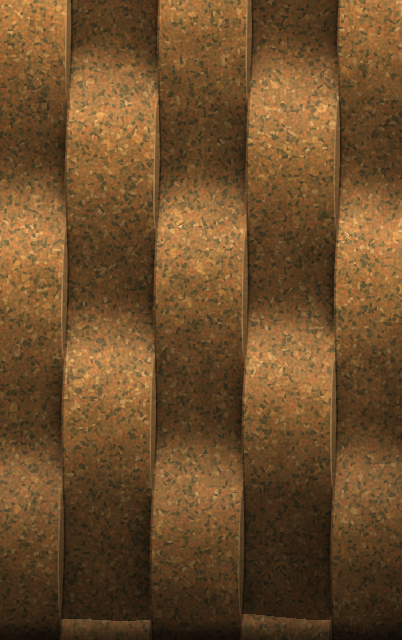
Reproduce this texture procedurally as a WebGL 1 fragment shader.

```glsl
precision highp float;
// Wavy columns of speckled brown granite, neighbours half a wave out of step.

uniform vec2 u_resolution;

const float TAU = 6.2831853;
const float COLUMN_WIDTH = 0.141;

vec2 hash2(vec2 p) {
  vec3 q = fract(p.xyx * vec3(0.1031, 0.1030, 0.0973));
  q += dot(q, q.yzx + 33.33);
  return fract((q.xx + q.yz) * q.zy);
}

float gradientDot(vec2 cell, vec2 offset) {
  float angle = TAU * hash2(cell).x;
  return dot(vec2(cos(angle), sin(angle)), offset);
}

float gradientNoise(vec2 p) {
  vec2 i = floor(p), f = fract(p);
  vec2 u = f * f * f * (f * (f * 6.0 - 15.0) + 10.0);
  vec2 e = vec2(1.0, 0.0);
  return mix(mix(gradientDot(i, f), gradientDot(i + e, f - e), u.x),
             mix(gradientDot(i + e.yx, f - e.yx), gradientDot(i + 1.0, f - 1.0), u.x), u.y);
}

// Nearest grain: distance to its centre and two random values.
vec3 nearestGrain(vec2 p) {
  vec2 home = floor(p);
  vec3 best = vec3(9.0, 0.0, 0.0);
  for (int j = -1; j <= 1; j++) {
    for (int i = -1; i <= 1; i++) {
      vec2 cell = home + vec2(float(i), float(j));
      float d = length(cell + 0.15 + 0.7 * hash2(cell) - p);
      if (d < best.x) best = vec3(d, hash2(cell + 71.0));
    }
  }
  return best;
}

vec3 granite(vec2 p) {
  vec2 warp = vec2(gradientNoise(p * 90.0), gradientNoise(p * 90.0 + 40.0));
  vec3 grain = nearestGrain(p * 165.0 + warp + 200.0);
  vec3 chip = nearestGrain(p * 62.0 + warp * 0.5 + 500.0);
  vec3 stone = vec3(0.75, 0.535, 0.285);
  vec3 tint = mix(stone, vec3(0.86, 0.53, 0.28), smoothstep(0.45, 0.8, grain.y));
  tint = mix(tint, vec3(0.5, 0.42, 0.25), 1.0 - smoothstep(0.1, 0.34, grain.y));
  tint = mix(tint, vec3(0.93, 0.7, 0.4), smoothstep(0.88, 0.96, grain.y));
  stone = mix(stone, tint, 1.0 - smoothstep(0.3, 0.75, grain.x));
  // sparse larger amber chips
  float size = 0.16 + 0.24 * chip.z;
  float amber = step(0.76, chip.y) * (1.0 - smoothstep(size - 0.12, size + 0.06, chip.x));
  stone = mix(stone, vec3(1.0, 0.7, 0.34), amber * 0.6);
  return stone * (1.0 + 0.22 * gradientNoise(p * 210.0) + 0.16 * gradientNoise(p * 24.0));
}

// Wave phase of a column; whole numbers fall on its crests.
float wavePhase(float column, float depth) {
  return (depth - 0.358) / 0.405 + 0.5 * mod(column, 2.0);
}

// x: diffuse light, y: pale sheen around the crest
vec2 columnLight(float column, vec2 p, float depth) {
  float f = fract(wavePhase(column, depth) + 0.04 * gradientNoise(p * 7.0 + column * 5.3));
  float foot = 1.0 - smoothstep(0.8, 0.92, depth);
  float after = 1.0 - smoothstep(0.04, 0.62, f);
  float before = smoothstep(0.72, 1.0, f) * foot;
  float sheen = smoothstep(0.76, 0.97, f) * foot + 1.0 - smoothstep(0.0, 0.22, f);
  float vary = 1.0 + 0.2 * gradientNoise(vec2(column * 3.7 + 0.4, depth * 3.0));
  return vec2(mix(0.41, 0.79, after + before) * vary, sheen);
}

void main() {
  vec2 p = gl_FragCoord.xy / u_resolution.y;
  float depth = 1.0 - p.y;
  float soft = 0.8 / u_resolution.y;

  // nearest seam, leaning and bowed by the relief
  float x = p.x - 0.103 + 0.014 * (depth - 0.4);
  float seam = floor(x / COLUMN_WIDTH + 0.5);
  float relief = sin(TAU * wavePhase(seam, depth)) * (1.0 - 2.0 * mod(0.0, 2.0));
  float d = x - seam * COLUMN_WIDTH - 0.003 * relief;
  d -= 0.001 * gradientNoise(vec2(seam * 4.3, depth * 9.0));
  float leftProud = sqrt(max(relief, 0.0));
  float rightProud = sqrt(max(-relief, 0.0));

  // columns either side, with contact shadows
  vec2 left = columnLight(seam, p, depth);
  vec2 right = columnLight(seam + 1.0, p, depth);
  left *= 1.0 - rightProud * (0.3 * exp(min(d, 0.0) / 0.035) + 0.25 * exp(min(d, 0.0) / 0.006));
  right *= 1.0 - leftProud * 0.3 * exp(-max(d, 0.0) / 0.008);
  vec2 light = mix(left, right, smoothstep(-soft, soft, d));

  vec3 stone = granite(p);
  vec3 color = stone * light.x + vec3(0.07, 0.06, 0.055) * light.y;

  // exposed side face of the prouder left column
  float width = 0.008 * leftProud;
  float face = smoothstep(-width - soft, -width + soft, d) * (1.0 - smoothstep(-soft, soft, d));
  vec3 faceColor = mix(vec3(0.42, 0.31, 0.18), stone * 0.55, 0.3) * (0.65 + 0.5 * light.x);
  color = mix(color, faceColor, face * smoothstep(0.0, 0.25, leftProud));

  // worn pale arris and dark joint
  float wear = 0.7 + 0.6 * gradientNoise(vec2(seam * 7.1 + 0.3, depth * 18.0));
  float arris = 1.0 - smoothstep(0.0003, 0.002, abs(d + width));
  color = mix(color, vec3(0.72, 0.56, 0.39), arris * wear * (0.15 + 0.6 * leftProud));
  float joint = 1.0 - smoothstep(0.0003, 0.0024, abs(d - 0.0014));
  color *= 1.0 - 0.28 * joint;

  // light falls away toward the foot and the lower right
  color *= 1.08 - 0.5 * smoothstep(0.55, 1.03, depth);
  color *= 1.0 - 0.15 * smoothstep(0.5, 0.66, p.x) * smoothstep(0.1, 0.7, depth);
  color *= 1.0 - 0.5 * smoothstep(0.965, 1.0, depth);
  gl_FragColor = vec4(color, 1.0);
}
```
